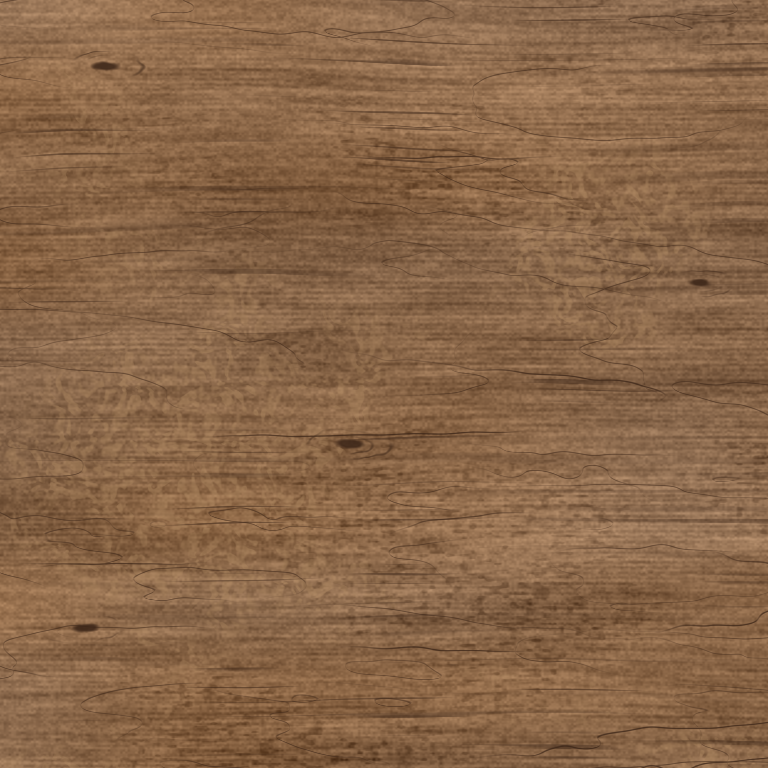
Reproduce this texture procedurally as a WebGL 1 fragment shader.

```glsl
precision highp float;
uniform vec2 u_resolution;

#define MEAN_WOOD vec3(0.551, 0.411, 0.291)
#define TONE_STEP vec3(0.053, 0.047, 0.040)
#define CRACK_COLOR vec3(0.225, 0.140, 0.088)
#define WORN_COLOR vec3(0.700, 0.550, 0.390)
#define WARM_TINT vec3(0.013, 0.001, -0.012)
#define CRACK_WIDTH 0.0013
#define HAIRLINE_WIDTH 0.0007
#define GRAIN_ROWS 148.0
#define KNOT_COUNT 4
#define KNOT_SIZE vec2(0.016, 0.0056)

float hash(vec2 p) {
  vec3 q = fract(p.xyx * vec3(0.1031, 0.1030, 0.0973));
  q += dot(q, q.yzx + 33.33);
  return fract((q.x + q.y) * q.z);
}

float noise(vec2 p) {
  vec2 cell = floor(p);
  vec2 f = fract(p);
  f = f * f * (3.0 - 2.0 * f);
  float low = mix(hash(cell), hash(cell + vec2(1.0, 0.0)), f.x);
  float high = mix(hash(cell + vec2(0.0, 1.0)), hash(cell + 1.0), f.x);
  return mix(low, high, f.y);
}

// Noise centred on zero, with its own frequency along and across the grain
float grain(vec2 p, float along, float across) {
  return 2.0 * noise(p * vec2(along, across) + along * 7.3 + 11.0) - 1.0;
}

// Stretched height field whose level curves form the growth lines
float growth(vec2 p) {
  return noise(p * vec2(1.8, 11.0) + 4.7)
       + 0.30 * noise(p * vec2(4.5, 27.0) + 31.0)
       + 0.06 * noise(p * vec2(26.0, 70.0));
}

float contour(vec2 p, float levels, float width, float pixel) {
  vec2 e = vec2(0.002, 0.0);
  float h = growth(p);
  vec2 slope = vec2(growth(p + e.xy) - h, growth(p + e.yx) - h) * levels / e.x;
  float d = abs(fract(h * levels) - 0.5) / max(length(slope), 3.0);
  // Lines running across the grain are fainter
  float lengthwise = mix(0.35, 1.0, smoothstep(0.5, 0.95, abs(slope.y) / max(length(slope), 0.001)));
  return lengthwise * (1.0 - smoothstep(0.0, 0.5 * width + 0.8 * pixel, d));
}

// x: knot core, y: broken rings around it
vec2 knots(vec2 p, float pixel) {
  vec2 marks = vec2(0.0);
  for (int i = 0; i < KNOT_COUNT; i++) {
    float id = float(i);
    vec2 center = vec2(hash(vec2(id, 5.0)), (id + 0.2 + 0.6 * hash(vec2(id, 9.0))) / float(KNOT_COUNT));
    vec2 size = KNOT_SIZE * mix(0.75, 1.1, hash(vec2(id, 17.0)));
    vec2 q = (p - center) / size;
    float r = length(q) + 0.22 * grain(p, 90.0, 150.0);
    float edge = pixel / size.y;
    marks.x = max(marks.x, 1.0 - smoothstep(0.8 - edge, 1.0 + edge, r));
    float wobble = r + 0.6 * grain(p + id, 18.0, 45.0);
    float ring = min(abs(wobble - 1.9), abs(wobble - 3.1));
    float broken = smoothstep(-0.4, 0.4, grain(p + id, 22.0, 40.0));
    marks.y = max(marks.y, broken * (1.0 - smoothstep(0.0, 0.06 + edge, ring)));
  }
  return marks;
}

void main() {
  vec2 p = gl_FragCoord.xy / u_resolution.y;
  float pixel = 1.0 / u_resolution.y;
  vec2 w = p + vec2(0.0, 0.008 * grain(p, 2.5, 5.0) + 0.0025 * grain(p, 8.0, 17.0));
  // Patches are turned and warped so that they look ragged
  vec2 patchPos = mat2(0.88, 0.47, -0.47, 0.88) * p + 0.02 * vec2(grain(p, 21.0, 33.0), grain(p, 27.0, 39.0));

  // Broad bands down to fine fibres
  float tone = 0.95 * grain(w, 1.5, 6.0) + 0.62 * grain(w, 3.1, 15.0) + 0.35 * grain(patchPos, 4.0, 5.0);
  tone += 0.42 * grain(w, 4.0, 37.0) + 0.50 * grain(w, 5.5, 83.0);
  tone += 0.85 * grain(w, 8.0, GRAIN_ROWS) + 0.75 * grain(w, 14.0, 1.7 * GRAIN_ROWS);
  tone += 0.70 * grain(p, 120.0, 220.0) + 0.85 * grain(p, 310.0, 350.0);

  // Evenly spaced fibre rows that fade in and out
  float rows = sin(6.2832 * GRAIN_ROWS * (p.y + 0.003 * grain(p, 2.0, 9.0)));
  tone += 0.50 * rows * smoothstep(-0.6, 0.5, grain(p, 5.3, 19.0));

  // Patches of short rough pores
  float rough = smoothstep(-0.3, 0.6, grain(patchPos, 4.1, 6.3) + 0.3 * grain(p, 13.0, 21.0));
  tone -= 1.8 * rough * smoothstep(0.1, 0.8, grain(w, 95.0, 230.0));

  vec3 color = MEAN_WOOD + TONE_STEP * tone;
  color += WARM_TINT * grain(p, 3.3, 9.0);

  // Pale worn flecks
  float worn = smoothstep(0.0, 0.7, grain(patchPos, 4.3, 3.7) + 0.4 * grain(patchPos, 17.0, 25.0));
  worn *= smoothstep(-0.2, 0.7, grain(patchPos, 120.0, 150.0) + 0.5 * grain(p, 210.0, 110.0));
  color = mix(color, WORN_COLOR, 0.42 * worn);

  // Long dark streaks, some broad and many thin
  float streakZone = smoothstep(-0.3, 0.5, grain(p, 2.7, 8.0));
  float streak = 0.22 * streakZone * smoothstep(0.4, 1.0, grain(w, 2.8, 125.0));
  float thinZone = smoothstep(-0.5, 0.4, grain(p, 4.1, 10.0));
  streak = max(streak, 0.52 * thinZone * smoothstep(0.5, 0.95, grain(w, 4.6, 240.0)));
  color = mix(color, CRACK_COLOR, streak);

  // Growth lines that fade in and out
  float crack = contour(p, 2.0, CRACK_WIDTH, pixel);
  crack *= smoothstep(-0.2, 0.6, grain(p, 4.7, 13.0));
  float hairline = contour(p + vec2(0.37, 0.61), 3.4, HAIRLINE_WIDTH, pixel);
  hairline *= smoothstep(-0.3, 0.5, grain(p, 5.9, 15.0));
  float slanted = contour(vec2(p.x + 2.8, p.y + 0.09 * p.x + 3.2), 3.0, HAIRLINE_WIDTH, pixel);
  slanted *= smoothstep(-0.2, 0.5, grain(p, 5.1, 12.0));
  color = mix(color, CRACK_COLOR, max(0.75 * crack, 0.50 * max(hairline, slanted)));

  // Knots
  vec2 knot = knots(p, pixel);
  color = mix(color, CRACK_COLOR, max(0.85 * knot.x, 0.5 * knot.y));

  gl_FragColor = vec4(clamp(color, 0.0, 1.0), 1.0);
}
```
